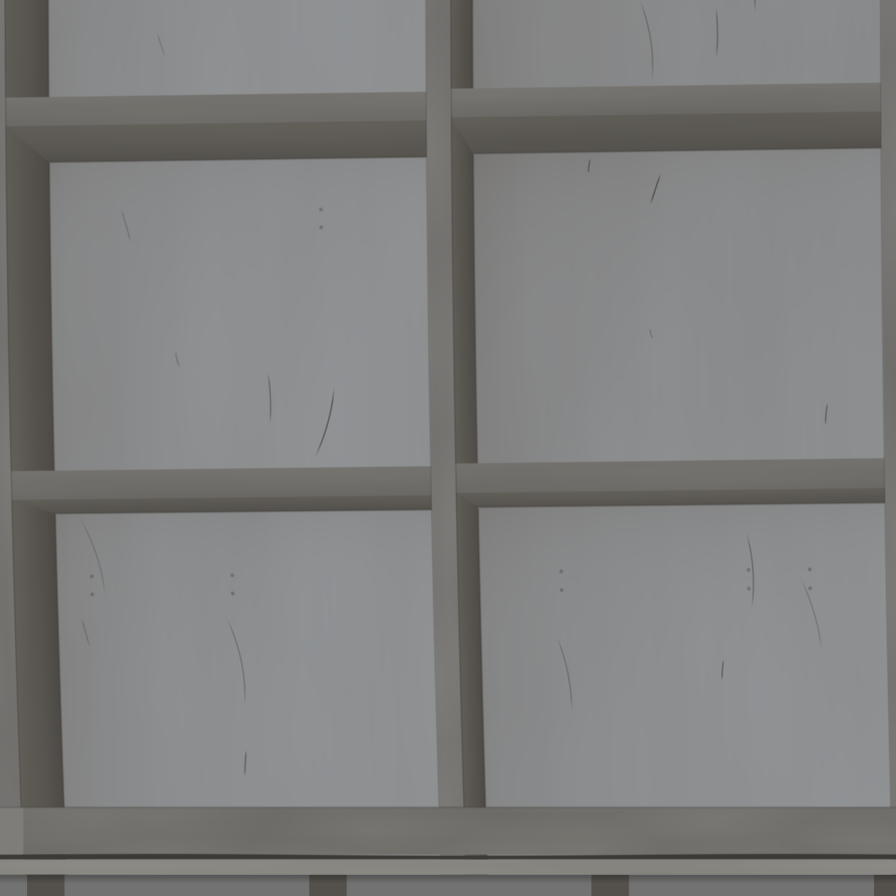
A Shadertoy shader for this texture:

```glsl
// Painted coffered boarding: pale panels recessed behind two columns of posts and rails.
// Each cell is a panel with mitred side and top walls; faces are laid over it as soft bands.
// Layered sines give the grain, cellular noise the stains, hashed curves the scratches.

const vec3 PANEL_LIGHT = vec3(0.568, 0.578, 0.588);
const vec3 PANEL_DIM = vec3(0.500, 0.498, 0.496);
const vec3 RAIL = vec3(0.432, 0.425, 0.408);
const vec3 POST = vec3(0.468, 0.463, 0.452);
const vec3 WALL = vec3(0.330, 0.318, 0.298);
const vec3 SOFFIT = vec3(0.355, 0.344, 0.324);
const vec3 LEDGE = vec3(0.530, 0.522, 0.500);
const vec3 SEAM = vec3(0.235, 0.222, 0.212);
const float POST_WIDTH = 0.027;

vec2 hash2(vec2 p) {
    vec3 a = fract(p.xyx * vec3(0.1031, 0.1030, 0.0973));
    a += dot(a, a.yzx + 33.33);
    return fract((a.xx + a.yz) * a.zy);
}

float band(float x, float lo, float hi, float soft) {
    return smoothstep(lo - soft, lo + soft, x) - smoothstep(hi - soft, hi + soft, x);
}

// Cellular noise: distance to the nearest jittered point.
float cellular(vec2 p) {
    float nearest = 1.5;
    for (int j = -1; j <= 1; j++)
    for (int i = -1; i <= 1; i++) {
        vec2 cell = floor(p) + vec2(i, j);
        nearest = min(nearest, length(cell + hash2(cell + 40.0) - p));
    }
    return nearest;
}

// Streaks running along y, about -1 to 1.
float grain(vec2 p) {
    float sum = 0.0, amp = 0.5, freq = 37.0;
    for (int i = 0; i < 4; i++) {
        sum += amp * sin(p.x * freq + 1.5 * sin(p.y * 7.0 + freq));
        amp *= 0.6;
        freq *= 2.3;
    }
    return sum;
}

// Uneven frame spacing: right side of post k, top of rail r.
float postEdge(float k) { return 0.005 + 0.4975 * k + 0.005 * k * (k - 1.0); }
float railTop(float r) { return 0.099 + 0.375 * r + 0.021 * r * (r - 1.0); }

// Bowed hairlines and paired nail marks inside one panel.
float scratches(vec2 p, vec2 size, vec2 id, float soft) {
    float mark = 0.0;
    for (int i = 0; i < 4; i++) {
        vec2 seed = id * 17.0 + float(i) * 3.7 + 5.0;
        vec2 at = (0.12 + 0.76 * hash2(seed)) * size;
        vec2 form = hash2(seed + 61.0);
        float reach = mix(0.006, 0.055, form.x * form.x);
        float t = (p.y - at.y) / reach;
        float path = at.x + reach * ((form.y - 0.5) * 0.7 * t + (form.x - 0.5) * 0.3 * (1.0 - t * t));
        float line = 1.0 - smoothstep(0.0, 0.0006 + soft, abs(p.x - path));
        mark = max(mark, line * (1.0 - smoothstep(0.5, 1.0, abs(t))) * mix(0.2, 0.6, form.y));
        vec2 nail = p - vec2(at.x, 0.72 * size.y);
        nail.y = abs(nail.y) - 0.010;
        mark = max(mark, 0.35 * step(0.72, form.x) * (1.0 - smoothstep(0.0008, 0.002 + soft, length(nail))));
    }
    return mark;
}

// Recessed panel with the side wall and soffit that meet at a mitre.
vec3 coffer(vec2 p, vec2 id, float soft) {
    float top = railTop(id.y + 1.0) - 0.032;
    vec2 origin = vec2(postEdge(id.x), railTop(id.y));
    vec2 depth = vec2(0.049 - 0.024 * id.x, id.y > 0.5 ? 0.041 : 0.016);
    vec2 size = vec2(postEdge(id.x + 1.0) - POST_WIDTH, top) - origin;
    vec2 inset = vec2(p.x - origin.x, top - p.y);
    vec2 ratio = inset / depth;
    vec2 past = inset - depth;
    vec2 gap = max(past, 0.0);
    float light = 0.95 - 0.30 * id.x * smoothstep(0.1, 0.9, p.y);
    light -= 0.17 * cellular(p * vec2(7.0, 4.0) + id * 3.0) - 0.05 * grain(p);
    light -= 0.65 * exp(-gap.x * 9.0) + 0.30 * exp(-gap.y * 25.0);
    vec3 panel = mix(PANEL_DIM, PANEL_LIGHT, clamp(light, -0.4, 1.0));
    panel = mix(panel, SEAM, scratches(p - origin, size, id, soft));
    vec3 side = WALL * (1.15 - 0.24 * ratio.x + 0.03 * grain(p));
    vec3 soffit = SOFFIT * (1.08 - 0.14 * ratio.y + 0.03 * grain(p.yx));
    vec3 wall = mix(side, soffit, smoothstep(-0.05, 0.05, ratio.x - ratio.y));
    float border = min(past.x, past.y);
    vec3 col = mix(wall, panel, smoothstep(-soft, soft, border));
    return mix(col, SEAM, 0.22 * band(border, -0.0015, 0.001, soft));
}

// Bottom sill, shadow gap, pale ledge and the small frames beneath.
vec3 sill(vec3 col, vec2 uv, float soft) {
    float bay = fract((uv.x - 0.030) / 0.315) * 0.315;
    vec3 below = mix(PANEL_DIM * 0.90, WALL, band(bay, 0.0, 0.042, soft));
    below *= 1.0 - 0.25 * smoothstep(0.012, 0.024, uv.y);
    vec3 face = RAIL * (1.08 + 0.02 * grain(uv.yx) - 0.10 * cellular(uv * vec2(6.0, 20.0)));
    face = mix(POST * 1.06, face, smoothstep(-soft, soft, uv.x - 0.026));
    col = mix(col, face, band(uv.y, 0.046, 0.099, soft));
    col = mix(col, SEAM, 0.25 * band(uv.y, 0.098, 0.100, soft));
    col = mix(col, below, 1.0 - smoothstep(0.024 - soft, 0.024 + soft, uv.y));
    col = mix(col, LEDGE * (1.0 + 0.03 * grain(uv.yx)), band(uv.y, 0.024, 0.041, soft));
    return mix(col, SEAM, band(uv.y, 0.041, 0.046 + 0.001 * sin(uv.x * 9.0), soft));
}

void mainImage(out vec4 fragColor, in vec2 fragCoord) {
    vec2 uv = fragCoord / iResolution.xy;
    float soft = 1.1 / min(iResolution.x, iResolution.y);
    // Posts bow rightward downwards; rails climb to the right near the top.
    vec2 p = uv;
    float drop = 1.0 - uv.y;
    p.x -= (0.022 - 0.008 * uv.x) * drop * (0.15 + 0.85 * drop);
    vec2 id = vec2(step(postEdge(1.0) - 0.015, p.x), 0.0);
    p.y -= (0.014 * uv.x + 0.003 * id.x) * smoothstep(0.1, 0.6, uv.y);
    for (float r = 1.0; r < 3.0; r++) id.y += step(railTop(r) - 0.015, p.y);
    vec3 col = coffer(p, id, soft);
    for (float r = 1.0; r < 3.0; r++) {
        float rise = p.y - railTop(r);
        vec3 face = RAIL * (1.02 + 0.03 * grain(p.yx) + 2.5 * (rise + 0.016));
        col = mix(col, face, band(rise, -0.032, 0.0, soft));
    }
    for (float k = 0.0; k < 3.0; k++) {
        float x = p.x - postEdge(k);
        col = mix(col, SEAM, 0.30 * band(x, -POST_WIDTH - 0.001, 0.0015, soft));
        vec3 face = POST * (1.03 + 0.02 * grain(p) - 0.10 * cellular(p * vec2(14.0, 5.0)));
        col = mix(col, face, band(x, -POST_WIDTH, 0.0, soft));
    }
    fragColor = vec4(sill(col, uv, soft), 1.0);
}
```
